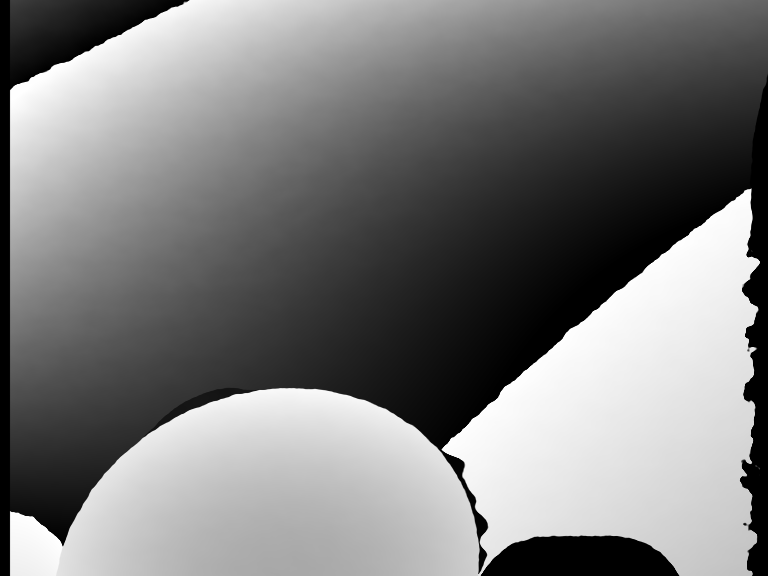
This texture map is drawn by a WebGL 2 fragment shader. Its source:

```glsl
#version 300 es
precision highp float;

// A wrapped grayscale depth map: a broad curved ramp that flips from black to
// white along ragged contours, with a pale dome and black gaps on top.
// Each region is a signed height or ellipse, roughened by gradient noise.

uniform vec2 u_resolution;
out vec4 fragColor;

vec2 hashGradient(vec2 cell) {
    vec2 h = vec2(dot(cell, vec2(127.1, 311.7)), dot(cell, vec2(269.5, 183.3)));
    return 2.0 * fract(sin(h) * 43758.5) - 1.0;
}

float gradientNoise(vec2 p) {
    vec2 i = floor(p), f = fract(p);
    vec2 u = f * f * f * (f * (f * 6.0 - 15.0) + 10.0);
    vec2 e = vec2(0.0, 1.0);
    float low = mix(dot(hashGradient(i), f),
                    dot(hashGradient(i + e.yx), f - e.yx), u.x);
    float high = mix(dot(hashGradient(i + e.xy), f - e.xy),
                     dot(hashGradient(i + e.yy), f - e.yy), u.x);
    return mix(low, high, u.y);
}

float fractalNoise(vec2 p) {
    float sum = 0.0, gain = 0.6;
    for (int octave = 0; octave < 3; octave++) {
        sum += gain * gradientNoise(p);
        p = p * 2.03 + 17.0;
        gain *= 0.5;
    }
    return sum;
}

// Coverage of the positive side of a distance.
float cover(float d, float pixel) {
    return smoothstep(-0.7 * pixel, 0.7 * pixel, d);
}

// Window that rises at a and falls at b.
float span(float a, float b, float soft, float x) {
    return smoothstep(a, a + soft, x) * (1.0 - smoothstep(b - soft, b, x));
}

// Smooth polynomial ramp; p.y runs downward.
float depthRamp(vec2 p) {
    float base = 1.27 + p.x * (0.22 * p.x - 0.95) + p.y * (0.08 * p.y - 1.45);
    float twist = -1.613 + p.y * (5.495 - 2.591 * p.y);
    float lean = 1.179 + p.y * (1.714 * p.y - 3.51);
    return clamp(base + p.x * p.y * (twist + lean * p.x), 0.0, 1.0);
}

// Position inside the sheared dome, scaled to a unit circle.
vec2 domeSpace(vec2 p) {
    float rise = 1.007 - p.y;
    return vec2((p.x - 0.463 - 0.13 * rise) / 0.366, rise / 0.333);
}

void main() {
    float pixel = 1.0 / u_resolution.y;
    vec2 p = gl_FragCoord.xy * pixel;
    p.y = 1.0 - p.y;

    float rough = 0.012 * fractalNoise(p * 38.0);
    float grain = 0.022 * fractalNoise(p * vec2(22.0, 34.0));

    // Main ramp
    float shade = depthRamp(p) + grain * smoothstep(0.0, 0.4, depthRamp(p));

    // Dark wrap at the upper left
    float cornerDepth = 0.155 - 0.5 * (p.x - 0.017) - p.y;
    float cornerShade = 1.6 * max(cornerDepth, 0.0) + grain;
    shade = mix(shade, cornerShade, cover(cornerDepth + rough, pixel));

    // Pale wrap at the lower right
    float across = p.x - 0.773;
    float slopeDepth = p.y - (0.773 + across * (0.22 * across - 0.96));
    float slopeShade = 0.995 - 0.36 * max(slopeDepth, 0.0) + 0.5 * grain;
    float slopeMask = cover(slopeDepth + rough, pixel) * step(0.6, p.x);
    shade = mix(shade, slopeShade, slopeMask);

    // Pale wrap at the lower left
    float inset = p.x - 0.017;
    float footDepth = p.y - 0.888 - 7.0 * inset * inset;
    float footMask = cover(footDepth + rough, pixel) * step(p.x, 0.3);
    shade = mix(shade, 1.0 - 0.6 * max(footDepth, 0.0), footMask);

    // Black mound on the lower edge
    float moundX = (p.x - 1.007) / 0.173;
    float moundTop = 0.07 * (1.0 - pow(abs(moundX), 4.0));
    shade *= 1.0 - cover(p.y - 1.0 + moundTop + 0.6 * rough, pixel);

    // Shadow slivers hugging the dome
    vec2 q = domeSpace(p);
    float radius = length(q);
    float rim = (radius - 1.0) * 0.345 + 0.4 * rough;
    float leftWidth = 0.019 * span(0.235, 0.462, 0.09, p.x);
    float rightWidth = 0.012 * smoothstep(0.755, 0.78, p.y) * step(0.6, p.x);
    rightWidth *= 0.9 + 3.0 * gradientNoise(vec2(p.y * 32.0, 4.5));
    float leftMask = cover(leftWidth - rim, pixel) * step(0.001, leftWidth);
    float rightMask = cover(rightWidth - rim, pixel) * step(0.001, rightWidth);
    shade = mix(shade, 0.08 + grain, leftMask);
    shade = mix(shade, 0.01, rightMask);

    // Dome, darker toward its base
    float domeShade = 0.66 + 0.19 * radius * radius + 0.13 * q.y * q.y;
    domeShade -= 0.04 * q.x * (1.0 - q.y);
    shade = mix(shade, domeShade + 0.6 * grain, cover(-rim, pixel));

    // Straight left margin and torn right margin
    shade *= cover(p.x - 0.0174, pixel);
    float torn = 1.338 - 0.034 * smoothstep(0.08, 0.29, p.y);
    float tearSize = mix(0.012, 0.055, smoothstep(0.36, 0.44, p.y));
    float tear = p.x - torn + tearSize * fractalNoise(p * vec2(26.0, 23.0));
    shade *= 1.0 - cover(tear, pixel);

    fragColor = vec4(vec3(clamp(shade, 0.0, 1.0)), 1.0);
}
```
